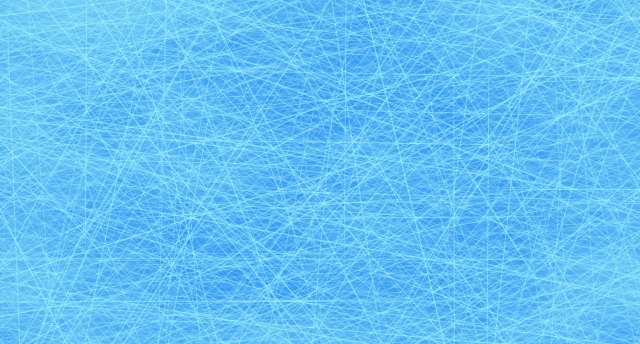
This texture is drawn by a WebGL 1 fragment shader. Its source:

```glsl
precision highp float;
// Scratched blue ice: a mottled ground under a dense web of fine pale lines.

uniform vec2 u_resolution;

#define DEEP_BLUE vec3(0.225, 0.605, 0.945)
#define PALE_CYAN vec3(0.625, 0.96, 0.985)
#define LONG_LINES 420
#define LONG_WIDTH 0.0030
#define LONG_ALPHA 0.60
#define FINE_LAYERS 20
#define FINE_WIDTH 0.0028
#define FINE_ALPHA 0.34
#define FINE_CELL vec2(0.75, 0.036)
#define GROUND_LIGHT 0.08
#define EDGE_GLOW 0.20
#define MOTTLE 0.42

vec2 hash2(vec2 p) {
  vec3 q = fract(vec3(p.xyx) * vec3(0.1031, 0.1030, 0.0973));
  q += dot(q, q.yzx + 33.33);
  return fract((q.xx + q.yz) * q.zy);
}

float valueNoise(vec2 p) {
  vec2 i = floor(p), f = fract(p);
  f = f * f * (3.0 - 2.0 * f);
  float low = mix(hash2(i).x, hash2(i + vec2(1.0, 0.0)).x, f.x);
  float high = mix(hash2(i + vec2(0.0, 1.0)).x, hash2(i + 1.0).x, f.x);
  return mix(low, high, f.y);
}

float fbm(vec2 p) {
  float sum = 0.0, weight = 0.5;
  for (int i = 0; i < 4; i++) {
    sum += weight * valueNoise(p);
    p = mat2(1.6, 0.9, -0.9, 1.6) * p + 17.3;
    weight *= 0.5;
  }
  return sum / 0.9375;
}

// Share of a pixel covered by a line of the given width at distance d.
float lineCover(float d, float width, float pixel) {
  vec2 edges = (vec2(0.5, -0.5) * width - abs(d)) / pixel + 0.5;
  edges = clamp(edges, 0.0, 1.0);
  return edges.x - edges.y;
}

// Light left over after long scratches, mostly at shallow angles.
float longScratches(vec2 p, float aspect, float pixel) {
  float clear = 1.0;
  for (int i = 0; i < LONG_LINES; i++) {
    float id = float(i) * 3.17;
    vec2 place = hash2(vec2(id, 13.7));
    vec2 shape = hash2(vec2(id, 141.2));
    vec2 look = hash2(vec2(id, 287.9));
    float s = shape.x * 2.0 - 1.0;
    float angle = 1.5708 * sign(s) * pow(abs(s), 1.4);
    vec2 dir = vec2(cos(angle), sin(angle));
    vec2 q = p - (place * 1.2 - 0.1) * vec2(aspect, 1.0);
    float halfLength = mix(0.45, 1.5, shape.y);
    float ends = 1.0 - smoothstep(0.55, 1.0, abs(dot(q, dir)) / halfLength);
    float alpha = LONG_ALPHA * mix(0.2, 1.0, look.x);
    float width = LONG_WIDTH * mix(0.75, 1.25, look.y);
    float d = q.y * dir.x - q.x * dir.y;
    clear *= 1.0 - alpha * ends * lineCover(d, width, pixel);
  }
  return clear;
}

// Light left over after fainter hairs, one per cell of rotated grids.
float fineScratches(vec2 p, float pixel) {
  float clear = 1.0;
  for (int i = 0; i < FINE_LAYERS; i++) {
    float id = float(i);
    float s = (id + 0.5) / float(FINE_LAYERS) * 2.0 - 1.0;
    float angle = s * mix(0.55, 1.1, abs(s));
    float c = cos(angle), n = sin(angle);
    vec2 q = mat2(c, -n, n, c) * p + hash2(vec2(id, 9.1)) * 5.0 + 8.0;
    q.x += FINE_CELL.x * hash2(vec2(floor(q.y / FINE_CELL.y), id)).x;
    vec2 cell = floor(q / FINE_CELL);
    vec2 local = (fract(q / FINE_CELL) - 0.5) * FINE_CELL;
    vec2 shape = hash2(cell + id * 23.0);
    vec2 look = hash2(cell + id * 31.0 + 7.5);
    float tilt = (look.x - 0.5) * 0.5 * FINE_CELL.y / FINE_CELL.x;
    float d = local.y - (shape.x - 0.5) * 0.6 * FINE_CELL.y - tilt * local.x;
    float ends = 1.0 - smoothstep(0.2, 0.5, abs(local.x) / FINE_CELL.x);
    float alpha = FINE_ALPHA * mix(0.2, 1.0, shape.y);
    clear *= 1.0 - alpha * ends * lineCover(d, FINE_WIDTH, pixel);
  }
  return clear;
}

void main() {
  vec2 uv = gl_FragCoord.xy / u_resolution;
  float pixel = 1.0 / u_resolution.y;
  float aspect = u_resolution.x / u_resolution.y;
  vec2 p = gl_FragCoord.xy * pixel;

  // Ground: broad clouds, brushed streaks and lighter corners.
  float clouds = fbm(p * vec2(3.5, 6.0) + 4.0) - 0.5;
  float streaks = fbm(p * vec2(15.0, 45.0) + 60.0) - 0.5;
  float glow = smoothstep(0.5, 1.4, length(uv * 2.0 - 1.0));
  glow += 0.7 * (1.0 - smoothstep(0.0, 0.6, distance(uv, vec2(0.05, 1.0))));
  float light = GROUND_LIGHT + EDGE_GLOW * glow + MOTTLE * (clouds + 0.6 * streaks);

  // Scratches lift the ground towards pale cyan.
  float clear = longScratches(p, aspect, pixel) * fineScratches(p, pixel);
  light = 1.0 - (1.0 - light) * clear;
  gl_FragColor = vec4(mix(DEEP_BLUE, PALE_CYAN, light), 1.0);
}
```
